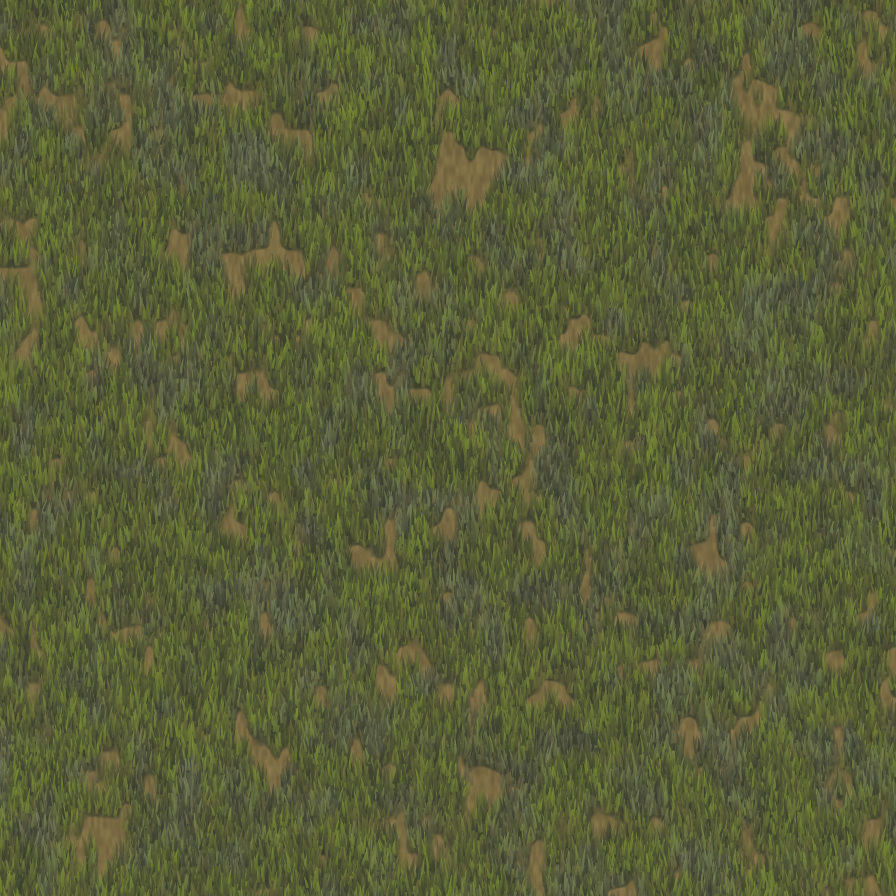
Give the GLSL for this texture, as a Shadertoy shader.

```glsl
// Short meadow grass in overlapping blades, with small worn patches of dry soil.
#define LAYERS 10
#define CELL vec2(0.0068, 0.0140)
#define BLADE_HEIGHT 0.023
#define BLADE_HALF_WIDTH 0.0015
#define LEAN 0.0050
#define BLADE_OPACITY 0.86
#define DIRT_RANGE vec2(0.57, 0.84)
#define SHADE_GREEN vec3(0.245, 0.262, 0.188)
#define MID_GREEN vec3(0.338, 0.364, 0.200)
#define BRIGHT_GREEN vec3(0.465, 0.535, 0.200)
#define STRAW vec3(0.440, 0.395, 0.250)
#define SOIL vec3(0.505, 0.435, 0.275)

vec4 hash4(vec2 p) {
    vec4 q = fract(p.xyxy * vec4(0.1031, 0.1030, 0.0973, 0.1099));
    q += dot(q, q.wzxy + 33.33);
    return fract((q.xxyz + q.yzzw) * q.zywx);
}

float valueNoise(vec2 p) {
    vec2 i = floor(p), f = fract(p);
    f = f * f * (3.0 - 2.0 * f);
    float low = mix(hash4(i).x, hash4(i + vec2(1, 0)).x, f.x);
    float high = mix(hash4(i + vec2(0, 1)).x, hash4(i + vec2(1, 1)).x, f.x);
    return mix(low, high, f.y);
}

// Amount of bare soil, 0 to 1
float dirtAmount(vec2 p) {
    float n = 0.55 * valueNoise(p * vec2(30.0, 27.0) + 7.0)
            + 0.45 * valueNoise(p * vec2(78.0, 52.0) + 91.0);
    return smoothstep(DIRT_RANGE.x, DIRT_RANGE.y, n);
}

// Soft light and dark clumps
float clumpTone(vec2 p) {
    return 0.45 * valueNoise(p * vec2(34.0, 30.0) + 130.0)
         + 0.55 * valueNoise(p * vec2(85.0, 60.0) + 260.0);
}

// Cool grey cast that drifts over the meadow
float greyCast(vec2 p) {
    return smoothstep(0.35, 0.95, valueNoise(p * vec2(38.0, 30.0) + 520.0));
}

vec3 bladeColor(float tone, float grey, float dryness) {
    vec3 green = mix(SHADE_GREEN, MID_GREEN, smoothstep(0.10, 0.52, tone));
    green = mix(green, BRIGHT_GREEN, smoothstep(0.50, 0.95, tone));
    float luma = dot(green, vec3(0.35, 0.5, 0.15));
    green = mix(green, luma * vec3(0.98, 1.02, 0.84), grey);
    return mix(green, STRAW, dryness);
}

// Coverage of one tapered, curved blade; t runs from root to tip
float bladeCoverage(vec2 fromRoot, float height, float lean, float aa, out float t) {
    t = fromRoot.y / height;
    float s = clamp(t, 0.0, 1.0);
    float halfWidth = BLADE_HALF_WIDTH * (1.0 - s * s);
    float edge = abs(fromRoot.x - lean * s * (0.5 + 0.5 * s)) - halfWidth;
    float ends = smoothstep(0.0, 0.12, t) * (1.0 - smoothstep(0.85, 1.0, t));
    return ends * clamp(0.5 - edge / aa, 0.0, 1.0);
}

void mainImage(out vec4 fragColor, in vec2 fragCoord) {
    vec2 p = fragCoord / iResolution.y;
    float aa = 1.0 / iResolution.y;

    // Ground under the grass, with fine upright streaks
    float streaks = valueNoise(p * vec2(300.0, 100.0));
    vec3 color = mix(SHADE_GREEN, SOIL, smoothstep(0.1, 0.7, dirtAmount(p)));
    color *= 0.86 + 0.26 * streaks;

    // Blades, painted from the back layer and upper rows forward
    for (int layer = 0; layer < LAYERS; layer++) {
        float depth = float(layer) / float(LAYERS - 1);
        vec2 shift = hash4(vec2(float(layer) + 3.0, 17.0)).xy * CELL;
        vec2 home = floor((p + shift) / CELL);
        for (int row = 0; row >= -2; row--) {
            for (int column = -1; column <= 1; column++) {
                vec2 cell = home + vec2(column, row);
                vec4 rnd = hash4(cell + float(layer) * vec2(37.0, 71.0) + 11.0);
                vec4 look = hash4(cell.yx + float(layer) * vec2(53.0, 29.0) + 401.0);
                vec2 root = (cell + rnd.xy) * CELL - shift;
                float height = BLADE_HEIGHT * mix(0.6, 1.0, rnd.z);
                float lean = LEAN * (2.0 * rnd.w - 1.0);
                float t;
                float cover = bladeCoverage(p - root, height, lean, aa, t);
                if (cover <= 0.0) continue;

                // Worn ground carries fewer and drier blades
                float dirt = dirtAmount(root);
                cover *= 1.0 - 0.92 * smoothstep(0.0, 0.25, dirt * 1.5 - look.y);
                float dryness = clamp(0.8 * dirt + 0.45 * step(0.90, look.z), 0.0, 0.8);
                float grey = clamp(0.75 * greyCast(root) + 0.5 * look.w - 0.25, 0.0, 0.8);

                float tone = 0.80 * look.x + 0.34 * clumpTone(root) - 0.07 + 0.06 * depth;
                vec3 blade = bladeColor(tone, grey, dryness) * (0.88 + 0.22 * t);
                color = mix(color, blade, cover * BLADE_OPACITY);
            }
        }
    }
    fragColor = vec4(color, 1.0);
}
```
